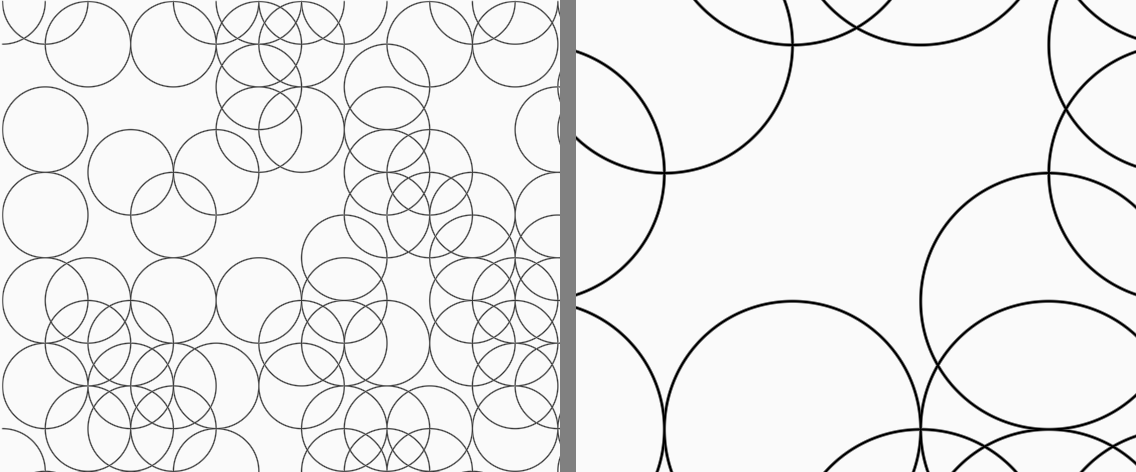
Left, the full canvas; right, a detail of the centre.
This pattern is drawn by a Shadertoy shader. Its source:

```glsl
// Thin black circles of equal size, centred on random points of a square grid.

const vec3 PAPER = vec3(0.982);
const vec3 INK = vec3(0.0);

// Lengths in units of the canvas height
const float SPACING = 0.0905;          // grid step, also the circle radius
const float HALF_LINE = 0.00098;
const vec2 GRID_ORIGIN = vec2(0.0054, 0.9969);   // upper left grid point
const float DENSITY = 0.43;            // share of grid points with a circle

float hash12(vec2 p) {
    vec3 q = fract(p.xyx * 0.1031);
    q += dot(q, q.yzx + 33.33);
    return fract((q.x + q.y) * q.z);
}

bool hasCircle(vec2 node, float density) {
    return min(node.x, node.y) >= 0.0 && hash12(node + 17.0) < density;
}

// Distance to the nearest circle line, in grid steps
float circleDistance(vec2 p, float density) {
    vec2 cell = floor(p);
    float nearest = 1.0;
    for (int j = -1; j <= 2; j++) {
        for (int i = -1; i <= 2; i++) {
            vec2 node = cell + vec2(i, j);
            if (hasCircle(node, density)) {
                nearest = min(nearest, abs(length(p - node) - 1.0));
            }
        }
    }
    return nearest;
}

// Soft coverage of everything below the edge
float coverage(float dist, float edge, float blur) {
    return clamp((edge + blur - dist) / (2.0 * blur), 0.0, 1.0);
}

void mainImage(out vec4 fragColor, in vec2 fragCoord) {
    vec2 uv = fragCoord / iResolution.y;
    float blur = 0.8 / iResolution.y;

    // Grid coordinates run right and down from the upper left point
    vec2 fromOrigin = vec2(uv.x - GRID_ORIGIN.x, GRID_ORIGIN.y - uv.y);
    float dist = SPACING * circleDistance(fromOrigin / SPACING, DENSITY);
    float line = coverage(dist, HALF_LINE, blur);

    // Blank margin along the left and top sides
    line *= coverage(-min(fromOrigin.x, fromOrigin.y), HALF_LINE, blur);

    fragColor = vec4(mix(PAPER, INK, line), 1.0);
}
```
